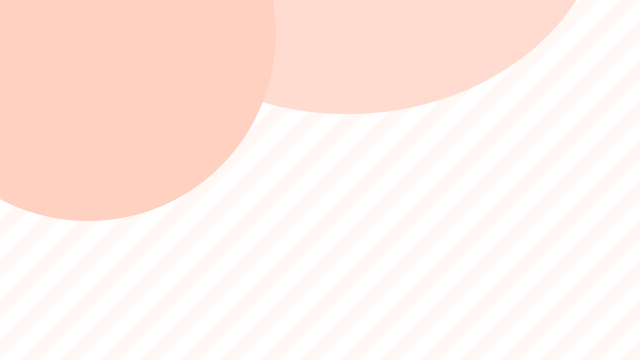
This background is drawn by a Shadertoy shader. Its source:

```glsl
// Two overlapping peach discs hanging from the top left over pale diagonal stripes.

// Lengths are in canvas heights, with the origin at the lower left.
const vec3 WHITE        = vec3(1.0);
const vec3 STRIPE_COLOR = vec3(1.0, 0.973, 0.961);
const vec3 BACK_COLOR   = vec3(1.0, 0.859, 0.816);
const vec3 FRONT_COLOR  = vec3(1.0, 0.820, 0.753);

const float STRIPES_PER_HEIGHT = 9.0;
const vec2 BACK_CENTER  = vec2(0.965, 1.284);
const vec2 BACK_RADII   = vec2(0.722, 0.601);
const vec2 FRONT_CENTER = vec2(0.245, 0.907);
const vec2 FRONT_RADII  = vec2(0.521);

// Approximate signed distance to an ellipse, exact for a circle.
float ellipseDistance(vec2 p, vec2 radii) {
    float k = length(p / radii);
    return k * (k - 1.0) / max(length(p / (radii * radii)), 1e-4);
}

// Signed distance to 45 degree bands that fill half of each period.
float stripeDistance(vec2 p) {
    float phase = fract((p.x - p.y) * STRIPES_PER_HEIGHT);
    float fromMiddle = abs(fract(phase + 0.25) - 0.5);
    return (0.25 - fromMiddle) / (STRIPES_PER_HEIGHT * sqrt(2.0));
}

// Coverage of a shape, smoothed over one pixel.
float coverage(float dist, float pixel) {
    return clamp(0.5 - dist / pixel, 0.0, 1.0);
}

void mainImage(out vec4 fragColor, in vec2 fragCoord) {
    float pixel = 1.0 / iResolution.y;
    vec2 p = fragCoord * pixel;

    // Striped ground
    vec3 color = mix(WHITE, STRIPE_COLOR, coverage(stripeDistance(p), pixel));

    // Discs, back to front
    float back = ellipseDistance(p - BACK_CENTER, BACK_RADII);
    float front = ellipseDistance(p - FRONT_CENTER, FRONT_RADII);
    color = mix(color, BACK_COLOR, coverage(back, pixel));
    color = mix(color, FRONT_COLOR, coverage(front, pixel));

    fragColor = vec4(color, 1.0);
}
```
